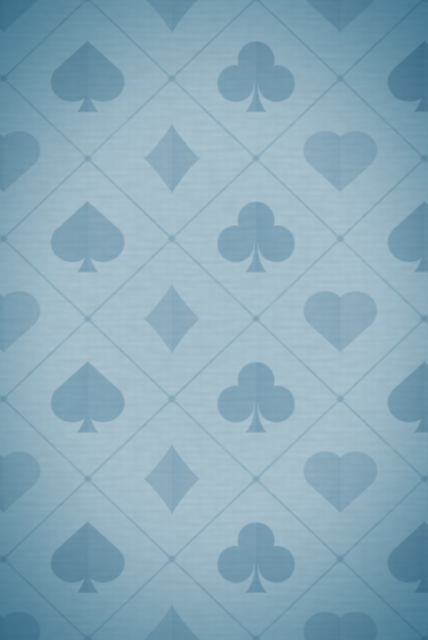
Give the GLSL for this pattern, as a Shadertoy shader.

```glsl
const vec2 PERIOD = vec2(0.3936, 0.3744);  // lattice cell, in canvas widths
const vec2 ORIGIN = vec2(0.008, 0.189);    // one lattice knot
const float SUIT_SIZE = 0.086;             // half width of a suit
const float SOFTNESS = 0.0032;

const vec3 CLOTH = vec3(0.645, 0.745, 0.795);
const vec3 EDGE_SHADE = vec3(0.22, 0.44, 0.54);
const vec3 INK_TINT = vec3(0.775, 0.855, 0.895);

float hash(vec2 p) {
    return fract(sin(dot(p, vec2(127.1, 311.7))) * 4375.85);
}

// Distance to the nearest scattered point
float cellular(vec2 p) {
    vec2 base = floor(p);
    float nearest = 2.0;
    for (int y = -1; y <= 1; y++)
        for (int x = -1; x <= 1; x++) {
            vec2 cell = base + vec2(x, y);
            vec2 point = cell + vec2(hash(cell), hash(cell + 19.7));
            nearest = min(nearest, length(p - point));
        }
    return nearest;
}

// Suits, in units of their half width; y points up
float heart(vec2 p) {
    vec2 q = vec2(abs(p.x) * 0.603, p.y * 0.667);
    float d;
    if (q.x + q.y > 1.0) {
        d = length(q - vec2(0.25, 0.75)) - 0.3536;
    } else {
        vec2 side = q - 0.5 * max(q.x + q.y, 0.0);
        d = min(length(q - vec2(0.0, 1.0)), length(side)) * sign(q.x - q.y);
    }
    return d / 0.635;
}

float stem(vec2 p) {
    float t = clamp((-0.3 - p.y) / 0.6, 0.0, 1.0);
    float width = 0.05 + 0.22 * t * t;
    return max(abs(p.x) - width, max(-0.91 - p.y, p.y));
}

float spade(vec2 p) {
    return min(heart(vec2(p.x, 1.02 - p.y)), stem(p));
}

float club(vec2 p) {
    float top = length(p - vec2(0.0, 0.5)) - 0.5;
    float sides = length(vec2(abs(p.x) - 0.55, p.y + 0.14)) - 0.5;
    float middle = length(p - vec2(0.0, 0.05)) - 0.2;
    return min(min(top, sides), min(middle, stem(p)));
}

float diamond(vec2 p) {
    vec2 q = pow(abs(p) / vec2(0.76, 0.95), vec2(0.9));
    return (q.x + q.y - 1.0) * 0.62;
}

float suitDistance(vec2 p, float kind) {
    if (kind < 0.5) return heart(p + vec2(0.0, 0.91));
    if (kind < 1.5) return spade(p);
    if (kind < 2.5) return diamond(p);
    return club(p);
}

float fill(float d, float softness) {
    return smoothstep(softness, -softness, d);
}

// Columns cycle heart, spade, diamond, club; every other one is shifted half a row
float suitInk(vec2 p) {
    vec2 lattice = (p - ORIGIN) / PERIOD;
    float column = round(lattice.x * 2.0);
    float kind = mod(column, 4.0);
    float dark = mod(column, 2.0);
    float shift = 0.5 * (1.0 - dark);
    float row = round(lattice.y - shift);
    vec2 center = ORIGIN + PERIOD * vec2(column * 0.5, row + shift);
    vec2 local = (p - center) / SUIT_SIZE;
    float strength = mix(0.62, 0.96, dark) + 0.12 * (hash(vec2(column, row)) - 0.5);
    // Soft crease down the middle
    float side = kind < 1.5 ? -1.0 : 1.0;
    float crease = smoothstep(-0.04, 0.04, local.x * side) * exp(-2.5 * abs(local.x));
    strength += 0.2 * crease;
    return strength * fill(suitDistance(local, kind), SOFTNESS / SUIT_SIZE);
}

// Crossing diagonal threads with a knot at every crossing
float threadInk(vec2 p) {
    vec2 lattice = (p - ORIGIN) / PERIOD;
    vec2 diagonals = vec2(lattice.x + lattice.y, lattice.x - lattice.y);
    vec2 d = abs(fract(diagonals + 0.5) - 0.5) / length(1.0 / PERIOD);
    float thread = fill(min(d.x, d.y) - 0.0022, SOFTNESS);
    float knot = fill(length(d) - 0.008, 0.005);
    float wear = 0.62 + 0.1 * sin(p.y * 90.0 + 3.0 * sin(p.x * 37.0));
    return max(thread * wear, knot * 0.9);
}

// Fine horizontal weave over faint blotches
float weave(vec2 p) {
    float drift = sin(p.x * 23.0 + 4.0 * sin(p.y * 31.0));
    float threads = sin(p.y * 410.0 + drift) * (0.6 + 0.4 * drift);
    threads += 0.5 * sin(p.y * 267.0 + 2.0 * sin(p.x * 17.0));
    threads += 0.35 * sin(p.x * 330.0 + sin(p.y * 45.0));
    return 0.008 * threads + 0.03 * (0.45 - cellular(p * vec2(28.0, 60.0)));
}

void mainImage(out vec4 fragColor, in vec2 fragCoord) {
    vec2 p = fragCoord / iResolution.x;
    vec2 fromCenter = 2.0 * fragCoord / iResolution.xy - 1.0;
    float vignette = smoothstep(0.5, 1.38, length(fromCenter * vec2(0.8, 0.9)));

    vec3 color = mix(CLOTH, EDGE_SHADE, vignette);
    float ink = max(suitInk(p), threadInk(p));
    color *= mix(vec3(1.0), INK_TINT, ink);
    color *= 1.0 + weave(p);
    fragColor = vec4(color, 1.0);
}
```
